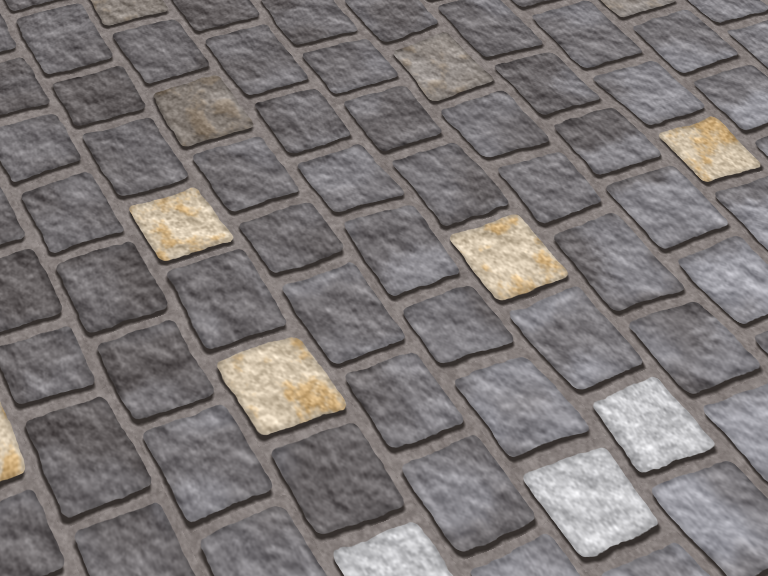
This texture is drawn by a WebGL 1 fragment shader. Its source:

```glsl
precision highp float;
// Wet granite setts seen at a slant: a perspective grid of staggered lanes.
// Each stone is a ragged rounded box with a dark shadowed side, rough relief
// and a damp sheen; a few stones are pale, dry granite.

uniform vec2 u_resolution;

#define LANE_WIDTH 0.1476   // lane spacing at the far edge, in canvas heights
#define STONE_LENGTH 0.099  // mean stone spacing along a lane
#define PERSPECTIVE 0.49    // growth in scale from top to bottom
#define JOINT 0.055         // half the joint width, in lane widths
#define RAGGED 0.045        // roughness of the stone outlines
#define LENGTH_JITTER 0.2   // variation of the cross joints
#define DARK_STONE vec3(0.38, 0.36, 0.36)
#define WET_SHEEN vec3(0.63, 0.63, 0.66)
#define MORTAR vec3(0.52, 0.49, 0.48)
#define SHADOW vec3(0.17, 0.15, 0.14)
#define PALE_WARM vec3(0.83, 0.77, 0.68)
#define PALE_COOL vec3(0.77, 0.77, 0.78)

float hash(vec2 p) {
  vec3 q = fract(p.xyx * 0.1031);
  q += dot(q, q.yzx + 33.33);
  return fract((q.x + q.y) * q.z);
}

float noise(vec2 p) {
  vec2 i = floor(p), f = fract(p);
  f = f * f * (3.0 - 2.0 * f);
  return mix(mix(hash(i), hash(i + vec2(1.0, 0.0)), f.x),
             mix(hash(i + vec2(0.0, 1.0)), hash(i + 1.0), f.x), f.y);
}

float fbm(vec2 p) {
  float sum = 0.0, amp = 0.5;
  for (int i = 0; i < 4; i++) {
    sum += amp * noise(p);
    p = p * 2.03 + 17.7;
    amp *= 0.55;
  }
  return sum;
}

float roundBox(vec2 p, vec2 halfSize, float radius) {
  vec2 q = abs(p) - halfSize + radius;
  return length(max(q, 0.0)) + min(max(q.x, q.y), 0.0) - radius;
}

// Position of the cross joint before the given stone
float crossJoint(float lane, float row) {
  return row + LENGTH_JITTER * (hash(vec2(lane + 40.0, row + 7.0)) - 0.5);
}

void main() {
  // Perspective: y runs downwards, lanes run from upper left to lower right
  vec2 p = gl_FragCoord.xy / u_resolution.y;
  p.y = 1.0 - p.y;
  float depth = 1.0 + PERSPECTIVE * p.y;
  vec2 ground = vec2((p.x - 0.072 - 0.62 * p.y) / LANE_WIDTH,
                     (p.y + 0.25 * p.x) / STONE_LENGTH) / depth;
  float aa = 0.8 / (u_resolution.y * LANE_WIDTH * depth);
  ground += 0.10 * (vec2(noise(ground * 1.1 + 30.0), noise(ground * 1.1 + 70.0)) - 0.5);

  // Stone cell: lanes are staggered, cross joints are uneven
  float lane = floor(ground.x + 0.5);
  float along = ground.y - 0.45 * cos(1.5708 * lane);
  float row = floor(along);
  if (along < crossJoint(lane, row)) row -= 1.0;
  else if (along > crossJoint(lane, row + 1.0)) row += 1.0;
  float start = crossJoint(lane, row), end = crossJoint(lane, row + 1.0);
  vec2 id = vec2(lane, row) + 20.0;
  vec2 local = vec2(ground.x - lane, 0.9 * (along - 0.5 * (start + end)));
  vec2 halfSize = vec2(0.5, 0.45 * (end - start)) - JOINT;
  halfSize -= 0.025 * vec2(hash(id + 3.1), hash(id + 8.3));

  // Ragged outline and the shadow thrown to the lower left
  vec2 surface = local + id * 5.3;
  float ragged = RAGGED * (fbm(surface * 6.0) - 0.48);
  float edge = roundBox(local, halfSize, 0.07) + ragged;
  float shade = roundBox(local - vec2(-0.028, 0.045), halfSize, 0.06) + ragged;

  // Relief lit from the upper right
  float height = fbm(surface * 5.0);
  float relief = height - fbm((surface + vec2(0.03, -0.035)) * 5.0);
  float grain = noise(surface * 38.0) - 0.5;

  // Damp dark stone, shinier towards the lower right
  float wet = smoothstep(0.15, 1.35, 0.65 * p.x + 0.45 * p.y);
  float gloss = smoothstep(0.25, 0.75, noise(surface * vec2(1.6, 2.8) + 0.6 * height));
  float shine = 0.12 + 0.48 * wet + (0.2 + 0.35 * wet) * (gloss - 0.4)
              + 0.3 * (hash(id) - 0.5);
  vec3 stone = mix(DARK_STONE, WET_SHEEN, clamp(shine, 0.0, 1.15));
  stone += 0.65 * relief + 0.05 * grain;

  // Scattered pale stones: muted far away, warm in the middle, cool in front
  float pick = fract(lane * 0.66 + row * 0.535);
  float pale = step(0.595, pick) * step(pick, 0.755);
  pale *= mix(0.3, 1.0, step(2.5, row));
  vec3 granite = mix(PALE_WARM, PALE_COOL, step(6.5, row));
  granite += 0.6 * relief + 0.16 * grain;
  granite -= vec3(0.05, 0.12, 0.22) * smoothstep(0.5, 0.75, height) * step(row, 6.5);
  stone = mix(stone, granite, pale);
  stone *= 1.0 - 0.16 * smoothstep(-0.07, 0.0, edge);

  // Layers: mortar, shadow, stone
  vec3 color = MORTAR + 0.16 * (fbm(ground * 14.0) - 0.48) + 0.08 * grain;
  color = mix(color, SHADOW, 0.9 * (1.0 - smoothstep(-0.012 - aa, 0.012 + aa, shade)));
  color = mix(color, stone, 1.0 - smoothstep(-aa, aa, edge));
  gl_FragColor = vec4(clamp(color, 0.0, 1.0), 1.0);
}
```
